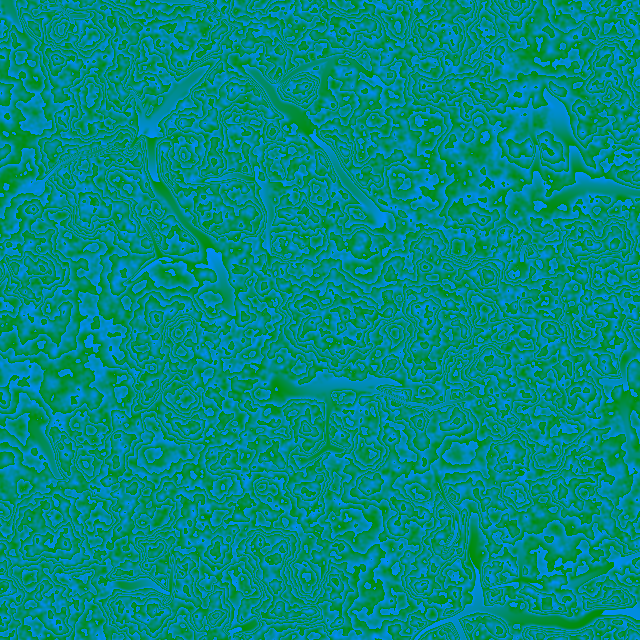
Reproduce this texture procedurally as a WebGL 2 fragment shader.

```glsl
#version 300 es
precision highp float;
precision highp int;

#define GREEN_LEVEL 0.55
#define OCTAVES 4
#define BASE_FREQ 21.0
#define BASE_BANDS 5.2
#define OCTAVE_GAIN 0.5
#define FLOOR_BANDS 4.0
#define MAIN_CELLS 2.7
#define MAIN_WIDTH 0.008
#define SIDE_CELLS 6.5
#define SIDE_WIDTH 0.004
#define EDGE_SOFTNESS 0.25

uniform vec2 u_resolution;
out vec4 fragColor;

// Integer hash giving two values in 0..1
vec2 hash2(vec2 cell) {
    uvec2 v = uvec2(ivec2(cell) + 4096);
    v = v * 1664525u + 1013904223u;
    v.x += v.y * 1664525u;
    v.y += v.x * 1664525u;
    v ^= v >> 16u;
    v.x += v.y * 1664525u;
    v.y += v.x * 1664525u;
    v ^= v >> 16u;
    return vec2(v & 65535u) / 65535.0;
}

float noise(vec2 p) {
    vec2 i = floor(p), f = fract(p);
    vec2 s = f * f * (3.0 - 2.0 * f);
    float bottom = mix(hash2(i).x, hash2(i + vec2(1, 0)).x, s.x);
    float top = mix(hash2(i + vec2(0, 1)).x, hash2(i + vec2(1, 1)).x, s.x);
    return mix(bottom, top, s.y);
}

// Hill height, counted in colour bands; every octave is equally steep
float hills(vec2 p) {
    const mat2 turn = mat2(0.8, 0.6, -0.6, 0.8);
    float height = 0.0, bands = BASE_BANDS;
    p *= BASE_FREQ;
    for (int i = 0; i < OCTAVES; i++) {
        height += bands * (noise(p) - 0.35);
        p = turn * p * 2.1 + 17.3;
        bands *= OCTAVE_GAIN;
    }
    return height;
}

// Scattered cell centre, kept away from the cell sides
vec2 centre(vec2 cell) {
    return 0.15 + 0.7 * hash2(cell);
}

// Distance to the nearest border between scattered cells
float borderDistance(vec2 p) {
    vec2 home = floor(p), f = fract(p);
    vec2 nearest = vec2(0.0), nearestCell = vec2(0.0);
    float best = 8.0;
    for (int y = -1; y <= 1; y++)
    for (int x = -1; x <= 1; x++) {
        vec2 cell = vec2(x, y);
        vec2 r = cell + centre(home + cell) - f;
        if (dot(r, r) < best) {
            best = dot(r, r);
            nearest = r;
            nearestCell = cell;
        }
    }
    float border = 8.0;
    for (int y = -2; y <= 2; y++)
    for (int x = -2; x <= 2; x++) {
        vec2 cell = nearestCell + vec2(x, y);
        vec2 r = cell + centre(home + cell) - f;
        vec2 gap = r - nearest;
        if (dot(gap, gap) > 0.0001)
            border = min(border, dot(0.5 * (nearest + r), normalize(gap)));
    }
    return border;
}

// 0 on a valley floor, 1 away from it; valleys fade out in places
float valley(vec2 p, float cells, float width, float rarity) {
    float present = smoothstep(rarity, rarity + 0.15, noise(p * cells * 1.6 + 31.7));
    float d = borderDistance(p * cells + 9.0) / cells;
    float bank = smoothstep(0.4 * width, 2.4 * width, d);
    return mix(1.0, bank, present);
}

// Exact integral of fract(x), used to filter the band steps
float sawIntegral(float x) {
    float f = fract(x);
    return 0.5 * (floor(x) + f * f);
}

void main() {
    vec2 p = gl_FragCoord.xy / min(u_resolution.x, u_resolution.y);

    // Meandering valley network
    vec2 bend = vec2(noise(p * 7.0), noise(p * 7.0 + 53.0)) - 0.5;
    vec2 wiggle = vec2(noise(p * 30.0 + 5.0), noise(p * 30.0 + 71.0)) - 0.5;
    vec2 q = p + 0.09 * bend + 0.014 * wiggle;
    float bank = valley(q, MAIN_CELLS, MAIN_WIDTH, 0.42)
               * valley(q + 3.0, SIDE_CELLS, SIDE_WIDTH, 0.6);

    // Rough and calm regions over a gently sloping floor
    float roughness = mix(0.55, 1.1, smoothstep(0.15, 0.45, noise(p * 7.0 + 23.0)));
    float height = FLOOR_BANDS * noise(p * 6.0 + 11.0)
                 + bank * roughness * hills(p + 2.0) + 8.0;

    // Each band ramps from green to blue, then steps back
    float span = max(EDGE_SOFTNESS * fwidth(height), 0.002);
    float blue = (sawIntegral(height + 0.5 * span) - sawIntegral(height - 0.5 * span)) / span;
    fragColor = vec4(0.0, GREEN_LEVEL, clamp(blue, 0.0, 1.0), 1.0);
}
```
